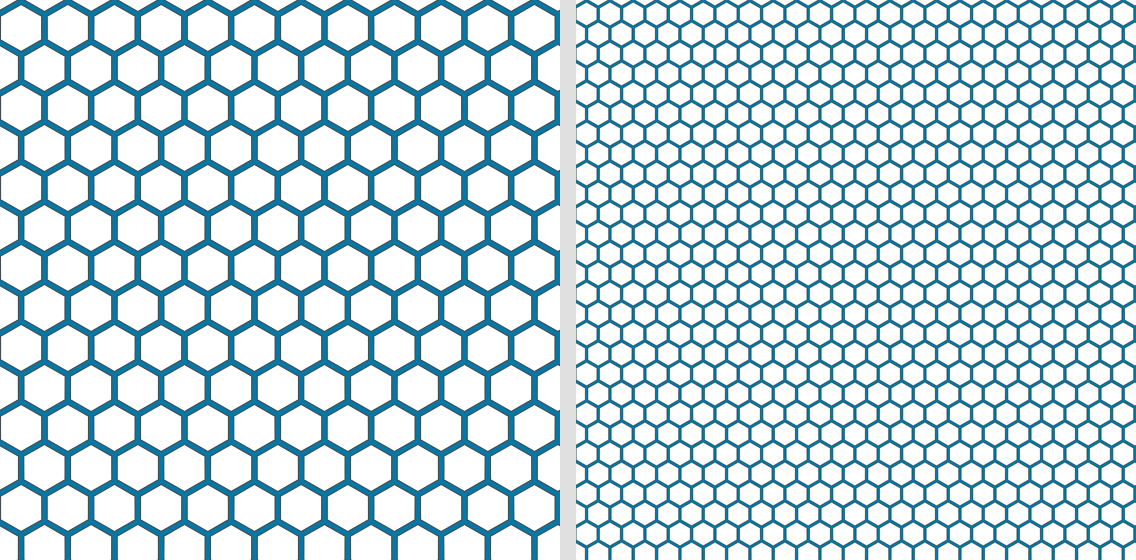
Left, the tile; right, the same tile 2 across and 2 down.
Write a Shadertoy shader that draws this pattern.

```glsl
const float TAU = 6.2831853;

// Distance from the nearest wall centre line in a grid of unit-wide, pointy-top hexagons
float hexWallDistance(vec2 p) {
    vec2 period = vec2(1.0, 1.7320508);
    vec2 a = mod(p + 0.5 * period, period) - 0.5 * period;
    vec2 b = mod(p, period) - 0.5 * period;
    vec2 q = abs(dot(a, a) < dot(b, b) ? a : b);
    return 0.5 - max(q.x, dot(q, vec2(0.5, 0.8660254)));
}

// Layered sines with whole frequencies, so the wobble wraps at the canvas edges
float wrappedWobble(vec2 uv) {
    return 0.5 * sin(TAU * (7.0 * uv.x + 3.0 * uv.y))
         + 0.3 * sin(TAU * (5.0 * uv.y - 11.0 * uv.x) + 1.3)
         + 0.2 * sin(TAU * (17.0 * uv.x + 13.0 * uv.y) + 4.1);
}

// Antialiased coverage of a wall with the given half width
float wallCoverage(float dist, float halfWidth, float pixel) {
    return 1.0 - smoothstep(-0.6 * pixel, 0.6 * pixel, dist - halfWidth);
}

void mainImage(out vec4 fragColor, in vec2 fragCoord) {
    vec2 uv = fragCoord / iResolution.xy;

    // 12 columns and 14 staggered rows
    vec2 p = uv * vec2(12.0, 14.0 * 0.8660254) - vec2(0.953, 0.26);
    float pixel = 12.0 / min(iResolution.x, iResolution.y);
    float dist = hexWallDistance(p);

    // White cells, dark outline with slightly uneven weight, blue core
    vec3 color = vec3(1.0);
    float outline = 0.071 + 0.002 * wrappedWobble(uv);
    color = mix(color, vec3(0.25, 0.31, 0.33), wallCoverage(dist, outline, pixel));
    color = mix(color, vec3(0.02, 0.47, 0.65), wallCoverage(dist, 0.046, pixel));

    fragColor = vec4(color, 1.0);
}
```
